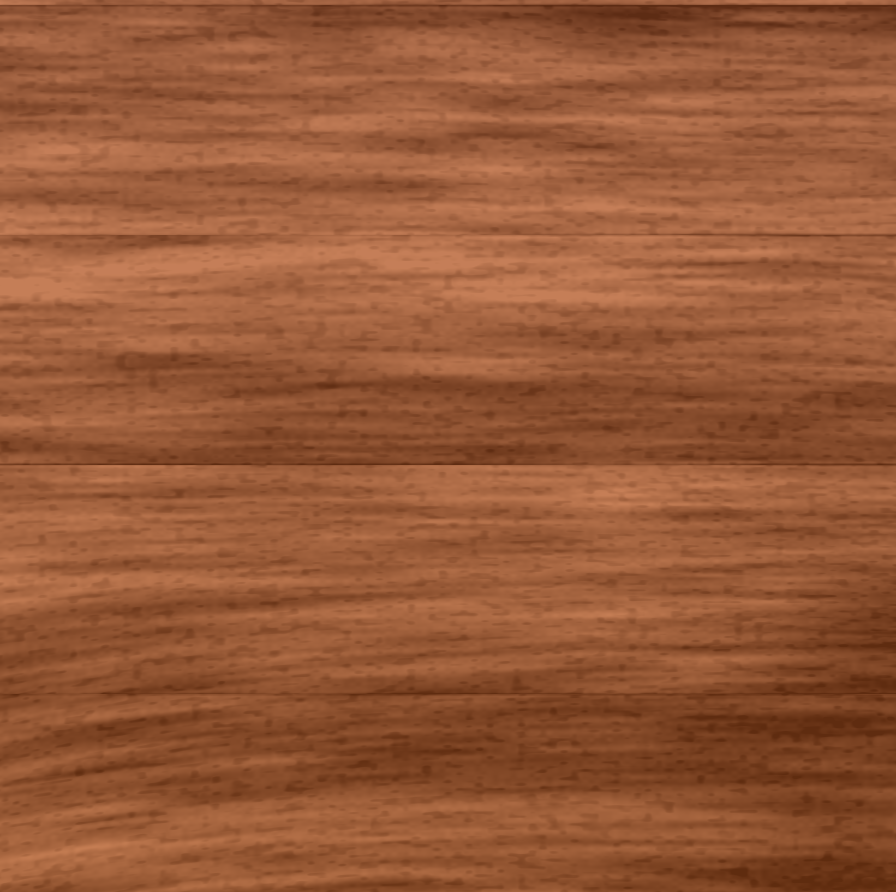
Reproduce this texture procedurally as a Shadertoy shader.

```glsl
#define DARK_WOOD vec3(0.43, 0.22, 0.11)
#define LIGHT_WOOD vec3(0.73, 0.46, 0.31)
#define PLANK_HEIGHT 0.2575
#define PLANK_OFFSET 0.2215
#define SEAM_WIDTH 0.0017
#define STREAK_CONTRAST 1.3
#define PORE_DEPTH 0.22
#define WAVINESS 0.022
#define ARCH_HEIGHT 0.055

float hash(vec2 cell) {
    uvec2 q = uvec2(ivec2(cell)) * uvec2(1597334673u, 3812015801u);
    uint n = (q.x ^ q.y) * 1597334673u;
    n = (n ^ (n >> 15)) * 2246822519u;
    n ^= n >> 13;
    return float(n >> 8) / 16777216.0;
}

float noise(vec2 p) {
    vec2 cell = floor(p), f = fract(p);
    f = f * f * (3.0 - 2.0 * f);
    float low = mix(hash(cell), hash(cell + vec2(1, 0)), f.x);
    float high = mix(hash(cell + vec2(0, 1)), hash(cell + vec2(1, 1)), f.x);
    return mix(low, high, f.y);
}

// Stretched noise layers, from broad bands to hair-thin fibres
float streaks(vec2 p) {
    vec2 frequency = vec2(1.1, 10.0);
    float amplitude = 0.36, sum = 0.0;
    for (int i = 0; i < 5; i++) {
        sum += amplitude * (noise(p * frequency + float(i) * 37.3) - 0.5);
        frequency *= vec2(1.75, 2.0);
        amplitude *= 0.97;
    }
    return sum;
}

void mainImage(out vec4 fragColor, in vec2 fragCoord) {
    vec2 uv = fragCoord / iResolution.xy;

    // Planks
    float row = (uv.y - PLANK_OFFSET) / PLANK_HEIGHT;
    float plank = floor(row);
    float height = row - plank;
    float seamDistance = abs(row - floor(row + 0.5)) * PLANK_HEIGHT;

    // Grain direction: gentle waves, arching in the lower planks
    vec2 p = uv;
    float arch = 1.0 - smoothstep(0.2, 0.5, uv.y);
    p.y -= ARCH_HEIGHT * arch * (1.0 - exp(-3.0 * uv.x));
    p.y += WAVINESS * (noise(vec2(uv.x * 2.3, uv.y * 5.0 + plank * 9.0)) - 0.5);
    p.y += 0.0025 * (noise(uv * vec2(14.0, 30.0)) - 0.5);
    p += vec2(3.7, 5.3) * (plank + 4.0);

    // Light falls off toward the lower right
    float tone = 0.51 + 0.34 * (uv.y - 0.5) - 0.2 * (uv.x - 0.5);
    tone -= 0.16 * smoothstep(0.6, 1.0, uv.x) * (1.0 - smoothstep(0.1, 0.45, uv.y));

    // Each plank shades from one edge to the other
    float slope = plank > 1.5 ? -0.3 : (plank < -0.5 ? 0.05 : 0.32);
    tone += slope * (height - 0.5);
    tone += STREAK_CONTRAST * streaks(p);

    // Short pale flecks and dark dashes gather in patches
    float patchiness = smoothstep(0.35, 0.75, noise(p * vec2(2.5, 14.0) + 71.0));
    float fleck = noise(p * vec2(9.0, 95.0) + 13.0) - 0.5;
    tone += 0.34 * patchiness * fleck;

    // Pores and fine tooth
    float pore = smoothstep(0.55, 0.95, noise(p * vec2(85.0, 230.0)));
    tone += 0.04 - PORE_DEPTH * pore;
    tone += 0.13 * (noise(p * vec2(150.0, 240.0) + 29.0) - 0.5);

    // Seams
    float seam = 1.0 - smoothstep(0.0, SEAM_WIDTH * 1.6, seamDistance);
    tone -= seam * mix(0.15, 0.5, noise(vec2(uv.x * 3.0, floor(row + 0.5) * 7.0)));

    // Colour, a little more orange in the lower planks
    vec3 color = mix(DARK_WOOD, LIGHT_WOOD, clamp(tone, -0.2, 1.15));
    color += vec3(0.008, 0.0, -0.022) * (0.55 - uv.y);
    fragColor = vec4(color, 1.0);
}
```
